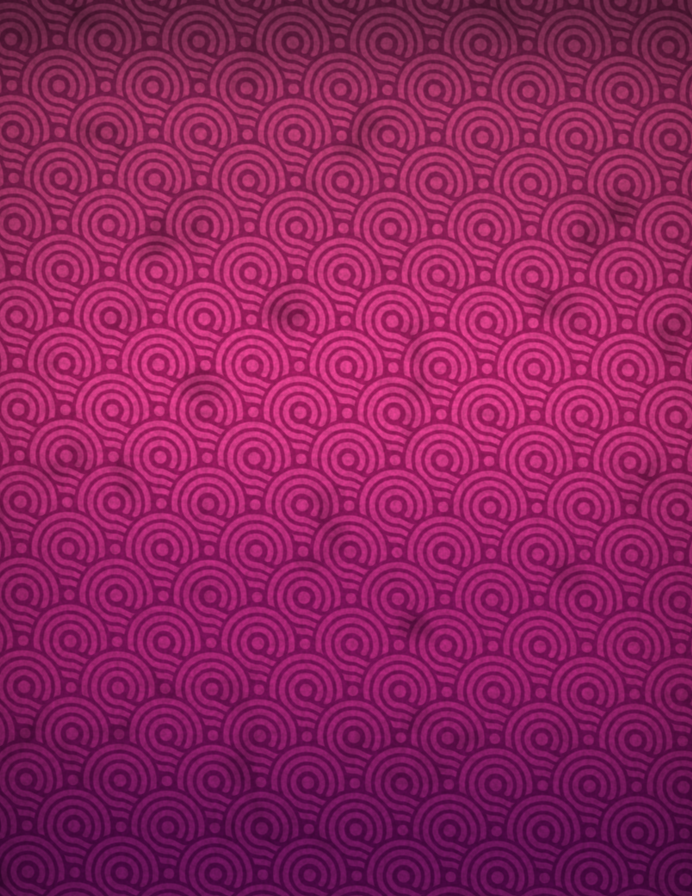
Give the GLSL for this pattern, as a WebGL 2 fragment shader.

```glsl
#version 300 es
precision highp float;
// Worn pink wallpaper of overlapping swirl scales, fading to plum at the ends.

uniform vec2 u_resolution;
out vec4 outColor;

// Lattice, in canvas widths
const float PERIOD = 0.1357;
const vec2 ANCHOR = vec2(0.4312, 0.8322);
const vec2 SHEAR = vec2(0.0205, 0.012);

// Motif, in periods
const float ROW_STEP = 0.4925;
const float SCALE_RADIUS = 0.43;
const float HUB_RADIUS = 0.066;
const float GAP_DOT_RADIUS = 0.056;
const float RING_FIRST = 0.153;
const float RING_PITCH = 0.103;
const float RING_HALF = 0.031;
const float TAIL_DROP = 0.07;
const float TAIL_CUT = 0.075;
const float SOFTNESS = 0.013;

// Wear
const float STAIN = 0.26;
const float GRAIN = 0.16;
const float VIGNETTE = 0.16;

// Line and ground colours, bottom to top
const int STOPS = 5;
const float HEIGHTS[STOPS] = float[](0.03, 0.30, 0.58, 0.86, 1.0);
const vec3 LINES[STOPS] = vec3[](vec3(0.42, 0.08, 0.35), vec3(0.66, 0.15, 0.45),
    vec3(0.86, 0.25, 0.54), vec3(0.72, 0.23, 0.44), vec3(0.47, 0.17, 0.31));
const vec3 GROUNDS[STOPS] = vec3[](vec3(0.28, 0.03, 0.25), vec3(0.46, 0.07, 0.33),
    vec3(0.61, 0.11, 0.36), vec3(0.49, 0.12, 0.31), vec3(0.32, 0.09, 0.21));

vec2 hashGradient(vec2 cell) {
    vec3 h = fract(cell.xyx * vec3(0.1031, 0.1030, 0.0973));
    h += dot(h, h.yzx + 33.33);
    float angle = 6.2832 * fract((h.x + h.y) * h.z);
    return vec2(cos(angle), sin(angle));
}

float gradientNoise(vec2 p) {
    vec2 i = floor(p), f = fract(p);
    vec2 u = f * f * f * (f * (f * 6.0 - 15.0) + 10.0);
    vec2 e = vec2(0.0, 1.0);
    return mix(mix(dot(hashGradient(i), f), dot(hashGradient(i + e.yx), f - e.yx), u.x),
               mix(dot(hashGradient(i + e.xy), f - e.xy), dot(hashGradient(i + e.yy), f - e.yy), u.x), u.y);
}

float fbm(vec2 p) {
    float sum = 0.0, gain = 0.5;
    for (int i = 0; i < 4; i++) {
        sum += gain * gradientNoise(p);
        p = p * 2.03 + 17.3;
        gain *= 0.5;
    }
    return sum;
}

// Signed distance to the nearest of three evenly spaced bands
float bands(float v) {
    float i = clamp(floor((v - RING_FIRST) / RING_PITCH + 0.5), 0.0, 2.0);
    return abs(v - RING_FIRST - i * RING_PITCH) - RING_HALF;
}

// Rings whose left ends sweep under the hub; right ends stop in round caps
float swirl(vec2 p) {
    float r = length(p);
    float d = bands(r);
    if (p.x > 0.0) {
        float depth = -p.y - TAIL_DROP * smoothstep(0.0, 0.2, p.x);
        vec2 corner = vec2(d, depth - TAIL_CUT) + RING_HALF;
        float arcs = length(max(corner, 0.0)) + min(max(corner.x, corner.y), 0.0) - RING_HALF;
        d = min(arcs, bands(depth));
    }
    return min(d, r - HUB_RADIUS);
}

// Position relative to the nearest scale centre in a row
vec2 rowLocal(vec2 q, float row) {
    return vec2(fract(q.x + 0.5 * mod(row, 2.0) + 0.5) - 0.5, q.y - row * ROW_STEP);
}

void main() {
    vec2 uv = gl_FragCoord.xy / u_resolution;
    vec2 p = gl_FragCoord.xy / u_resolution.x;
    vec2 q = p - ANCHOR;
    q = (q + SHEAR * q.yx) / PERIOD;
    float edge = max(SOFTNESS, 0.75 / (u_resolution.x * PERIOD));

    // Gap dots first, then the upper and lower rows of scales
    float row = floor(q.y / ROW_STEP);
    float nearRow = floor(q.y / ROW_STEP + 0.5);
    float gapDot = length(rowLocal(q + vec2(0.5, 0.0), nearRow)) - GAP_DOT_RADIUS;
    float ink = 1.0 - smoothstep(-edge, edge, gapDot);
    for (int i = 1; i >= 0; i--) {
        vec2 local = rowLocal(q, row + float(i));
        float inside = 1.0 - smoothstep(-edge, edge, length(local) - SCALE_RADIUS);
        ink = mix(ink, 1.0 - smoothstep(-edge, edge, swirl(local)), inside);
    }

    // Vertical colour fade
    vec3 line = LINES[0], ground = GROUNDS[0];
    for (int i = 1; i < STOPS; i++) {
        float t = smoothstep(HEIGHTS[i - 1], HEIGHTS[i], uv.y);
        line = mix(line, LINES[i], t);
        ground = mix(ground, GROUNDS[i], t);
    }
    vec3 color = mix(ground, line, ink);

    // Stains, grain and darker sides
    float stain = smoothstep(0.08, 0.4, fbm(p * 8.0 + 4.7));
    float grain = gradientNoise(p * 150.0) + 0.5 * gradientNoise(p * 290.0 + 9.1);
    float side = 2.0 * uv.x - 1.0;
    color *= (1.0 - STAIN * stain) * (1.0 + GRAIN * grain) * (1.0 - VIGNETTE * side * side * side * side);
    outColor = vec4(color, 1.0);
}
```
